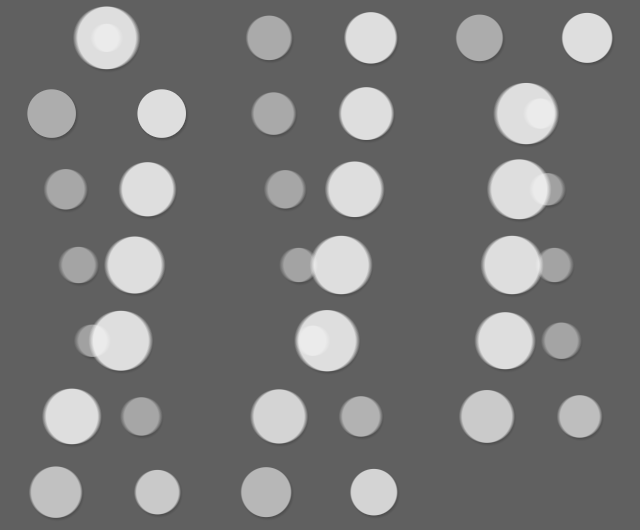
This pattern is drawn by a Shadertoy shader. Its source:

```glsl
// A contact sheet of two pale discs swapping places, one frame per grid cell.
// Each cell gets a signed step; the step drives the offset, radius and opacity
// of the discs, which are motion-blurred white layers over soft shadows.

#define GRID vec2(3.0, 7.0)
#define BACKGROUND 0.377
#define SWING 0.258
#define NEAR_RADIUS vec2(0.147, 0.1137)
#define FAR_RADIUS vec2(0.0664, 0.1137)
#define NEAR_ALPHA 0.79
#define FAR_ALPHA vec2(0.39, 0.485)
#define MOTION_BLUR 0.010
#define SHADOW_OFFSET vec2(0.006, -0.008)
#define SHADOW_SOFT 0.012
#define SHADOW_STRENGTH 0.22
#define BLUR_TAPS 7

// Animation step of a cell, from +10 (near disc far right) to -9 (far left)
float frameStep(float row, float col) {
    if (row < 0.5) return col < 0.5 ? 0.0 : 7.0 + col;
    if (row > 4.5) return 10.0 - 3.0 * row - col;
    if (col > 1.5) return -row;
    if (row < 1.5 && col < 0.5) return 10.0;
    return 10.0 - 2.0 * row - col;
}

// Disc coverage, averaged along its horizontal motion
float movingDisc(vec2 p, float radius, float blur, float pixel) {
    float sum = 0.0;
    for (int i = 0; i < BLUR_TAPS; i++) {
        float shift = 2.0 * float(i) / float(BLUR_TAPS - 1) - 1.0;
        float edge = length(p - vec2(shift * blur, 0.0)) - radius;
        sum += clamp(0.5 - edge / pixel, 0.0, 1.0);
    }
    return sum / float(BLUR_TAPS);
}

// Soft shadow falling to the lower right
float discShadow(vec2 p, float radius) {
    float edge = length(p - SHADOW_OFFSET) - radius;
    return SHADOW_STRENGTH * (1.0 - smoothstep(-SHADOW_SOFT, SHADOW_SOFT, edge));
}

void mainImage(out vec4 fragColor, in vec2 fragCoord) {
    // Grid cell and local position, in units of the cell width
    vec2 uv = fragCoord / iResolution.xy;
    vec2 grid = vec2(uv.x, 1.0 - uv.y) * GRID;
    vec2 cell = min(floor(grid), GRID - 1.0);
    float pixel = GRID.x / iResolution.x;
    float cellHeight = GRID.x * iResolution.y / (iResolution.x * GRID.y);
    vec2 p = (grid - cell - 0.5) * vec2(1.0, -cellHeight);

    // Eased motion, nearly uniform in the middle and slowing at the ends
    float k = frameStep(cell.y, cell.x);
    float s = abs(k) / 10.0;
    float offset = sign(k) * SWING * (1.29 * s - 0.29 * pow(s, 4.4));
    float blur = MOTION_BLUR * (1.0 - pow(s, 3.4));

    // The discs exchange opacity toward the end of the swap
    float swap = max(-k - 5.0, 0.0) / 5.0;
    float nearAlpha = mix(NEAR_ALPHA, FAR_ALPHA.y, swap);
    float farAlpha = mix(mix(FAR_ALPHA.x, FAR_ALPHA.y, s), NEAR_ALPHA, swap);
    float nearRadius = mix(NEAR_RADIUS.x, NEAR_RADIUS.y, s);
    float farRadius = mix(FAR_RADIUS.x, FAR_RADIUS.y, s);

    vec2 nearP = p - vec2(offset, 0.0);
    vec2 farP = p + vec2(offset, 0.0);
    float nearCover = movingDisc(nearP, nearRadius, blur, pixel);
    float farCover = movingDisc(farP, farRadius, blur, pixel);

    // Shadows stay outside the discs; the discs are translucent white
    float shadow = max(discShadow(nearP, nearRadius) * (1.0 - nearCover),
                       discShadow(farP, farRadius) * (1.0 - farCover));
    shadow *= (1.0 - nearCover) * (1.0 - farCover);
    float shade = BACKGROUND * (1.0 - shadow);
    shade = mix(shade, 1.0, farAlpha * farCover);
    shade = mix(shade, 1.0, nearAlpha * nearCover);

    // The last cell of the sheet is blank
    if (cell.y > 5.5 && cell.x > 1.5) shade = BACKGROUND;
    fragColor = vec4(vec3(shade), 1.0);
}
```
